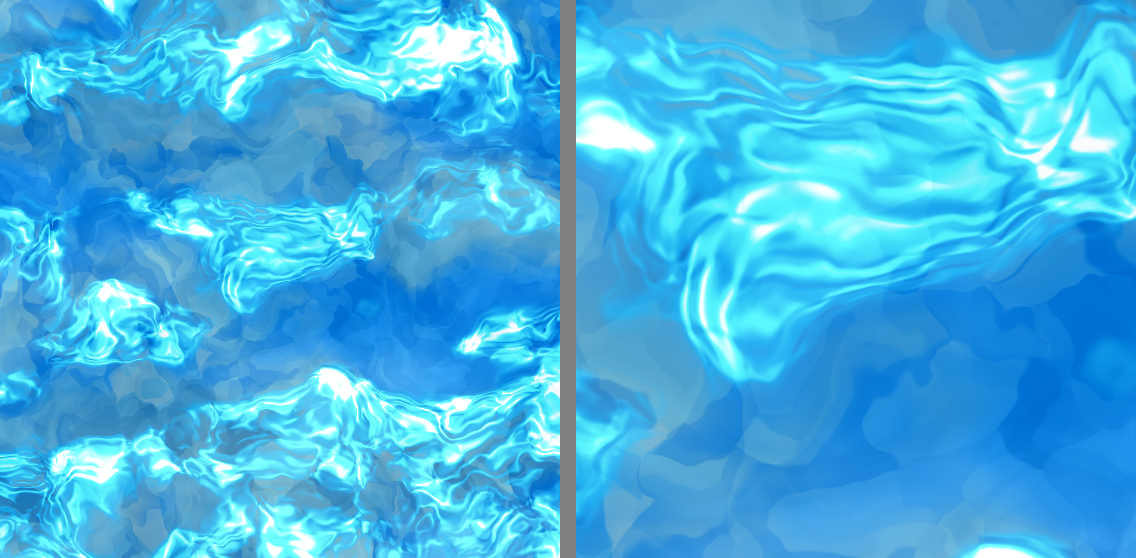
Left: the whole. Right: its middle third, enlarged.
This texture is drawn by a Shadertoy shader. Its source:

```glsl
float hash(vec2 p) {
    return fract(sin(dot(p, vec2(127.1, 311.7))) * 43758.5453);
}

float noise(vec2 p) {
    vec2 i = floor(p), f = fract(p);
    f = f * f * (3.0 - 2.0 * f);
    return mix(mix(hash(i), hash(i + vec2(1, 0)), f.x),
               mix(hash(i + vec2(0, 1)), hash(i + vec2(1, 1)), f.x), f.y);
}

float fbm(vec2 p, int octaves) {
    float sum = 0.0, amp = 0.5, total = 0.0;
    for (int i = 0; i < octaves; i++) {
        sum += amp * noise(p);
        total += amp;
        p = mat2(0.8, 0.6, -0.6, 0.8) * p * 2.03 + 17.3;
        amp *= 0.5;
    }
    return sum / total;
}

// Rounded bright strokes along the level lines of a field
float strokes(float field, float sharpness) {
    return pow(0.5 + 0.5 * cos(field), sharpness);
}

// Flat random tones in Voronoi cells with crisp, smoothed edges
vec2 shards(vec2 p) {
    vec2 cell = floor(p), tone = vec2(0.0);
    float total = 1e-30;
    for (int y = -1; y <= 1; y++)
    for (int x = -1; x <= 1; x++) {
        vec2 id = cell + vec2(x, y);
        vec2 seed = id + vec2(hash(id), hash(id + 41.7));
        float weight = exp(40.0 - 90.0 * length(p - seed));
        tone += weight * vec2(hash(id + 7.1), hash(id + 23.9));
        total += weight;
    }
    return tone / total;
}

void mainImage(out vec4 fragColor, in vec2 fragCoord) {
    vec2 uv = fragCoord / iResolution.y;
    vec2 warp = vec2(fbm(uv * 5.0, 4), fbm(uv * 5.0 + 9.0, 4)) - 0.5;
    vec2 jag = vec2(fbm(uv * 24.0 + 2.0, 3), fbm(uv * 24.0 + 33.0, 3)) - 0.5;

    // Lit pools in loose rows between calm, darker bands
    float row = sin(uv.y * 27.0 + 5.0 * noise(uv * vec2(2.2, 1.5) + 5.0) + warp.y * 3.0);
    float pool = fbm(uv * vec2(4.0, 7.5) + warp * 0.9 + jag * 0.12 + 63.0, 4) + 0.075 * row;
    float inside = smoothstep(0.38, 0.55, pool);

    // Refracted folds: soft strokes that break up along their length
    float ripple = fbm(uv * vec2(14.0, 19.0) + warp * 5.0, 4);
    float fold = fbm(uv * vec2(8.0, 11.0) + warp * 2.0 + 31.0, 3);
    float broken = smoothstep(0.32, 0.68, fbm(uv * vec2(22.0, 26.0) + 12.0, 2));
    float lines = strokes(fold * 42.0 + pool * 28.0 + ripple * 7.0, 2.5) * broken;
    float fine = strokes(ripple * 26.0 - pool * 80.0, 2.0) * (1.0 - 0.8 * broken);
    float shade = strokes(fold * 36.0 - pool * 50.0 + 2.0, 4.0);
    float rim = exp(-pow((pool - 0.485) / 0.016, 2.0)) * broken;
    float sparkle = smoothstep(0.58, 0.88, noise(uv * vec2(12.0, 18.0) + warp * 4.0 + 50.0));

    // Translucent shards in three sizes
    vec2 tone = vec2(0.0);
    for (int i = 0; i < 3; i++) {
        float k = float(i), a = 0.7 + k * 1.9;
        vec2 q = mat2(cos(a), sin(a), -sin(a), cos(a)) * (uv + warp * 0.17 + jag * 0.045);
        tone += (shards(q * (10.0 + 9.0 * k) + k * 13.0) - 0.5) * (1.0 - 0.15 * k);
    }

    // Deep blue water with grey haze and a few warm shards
    float haze = smoothstep(0.3, 0.62, fbm(uv * vec2(2.6, 5.0) + warp + 20.0, 5) + tone.x * 0.12);
    vec3 color = mix(vec3(0.04, 0.5, 0.87), vec3(0.26, 0.59, 0.78), haze);
    color += tone.x * vec3(0.08, 0.08, 0.05) + (ripple - 0.5) * 0.12;
    color = mix(color, vec3(0.55, 0.68, 0.75), 0.4 * haze * smoothstep(0.3, 0.8, tone.y));

    // Light ramp from blue through cyan to white
    float light = inside * (0.02 + 1.5 * (ripple - 0.34) + 0.6 * lines + 0.34 * fine - 0.22 * shade
                            + 0.55 * sparkle + 0.7 * (pool - 0.5) + tone.y * 0.12);
    light += 0.3 * rim * smoothstep(0.35, 0.6, fold);
    color = mix(color, vec3(0.11, 0.69, 0.96), 0.85 * smoothstep(0.0, 0.36, light));
    color = mix(color, vec3(0.32, 0.95, 0.99), smoothstep(0.28, 0.76, light));
    color = mix(color, vec3(1.0), smoothstep(0.74, 1.2, light));

    // Pale veil and faint shards over everything
    color += vec3(0.16, 0.09, 0.02) * smoothstep(0.42, 0.72, fbm(uv * vec2(4.0, 6.0) + 70.0, 4));
    color += inside * tone.x * vec3(0.07, 0.05, 0.02);
    fragColor = vec4(clamp(color, 0.0, 1.0), 1.0);
}
```
